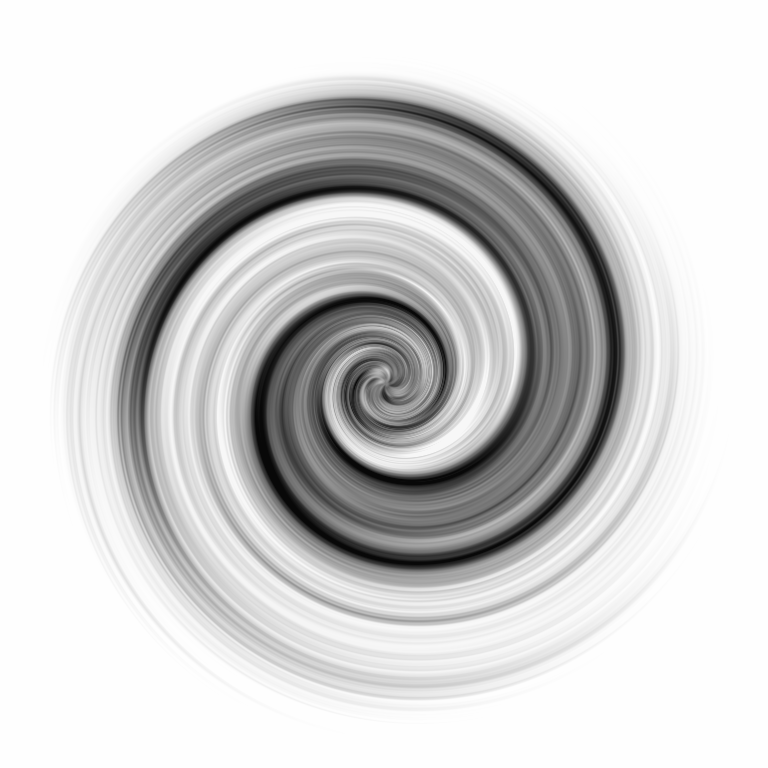
A WebGL 2 fragment shader for this background:

```glsl
#version 300 es
precision highp float;
// A monochrome whirl of brushed streaks on white. Polar coordinates are
// unwound by a spiral twist, so broad tone bands and stretched noise,
// both laid out along the unwound angle, curl into arms around the centre.

uniform vec2 u_resolution;
out vec4 fragColor;

const float TAU = 6.2831853;
const vec2 CENTER = vec2(0.503, 0.5);
const float TWIST = 1344.0;          // degrees of turn per canvas unit
const float CORE_TWIST = 180.0;      // extra turn near the centre, degrees
const float CORE_RADIUS = 0.07;
const vec2 RIM = vec2(0.285, 0.435); // radii where the fade to white runs
const float RIM_TILT = 0.032;        // keeps the upper right arm dark longer
const float LIGHT_TONE = 0.90;
const float DARK_TONE = 0.42;
const float CORE_TONE = 0.50;
const float STREAK_CONTRAST = 0.62;
const int OCTAVES = 5;

float hash(vec2 p) {
    vec3 q = fract(vec3(p.xyx) * 0.1031);
    q += dot(q, q.yzx + 33.33);
    return fract((q.x + q.y) * q.z);
}

// Value noise that repeats along x after the given number of cells.
float ringNoise(vec2 p, float cells) {
    vec2 i = floor(p);
    vec2 f = p - i;
    f = f * f * (3.0 - 2.0 * f);
    float x0 = mod(i.x, cells);
    float x1 = mod(i.x + 1.0, cells);
    float low = mix(hash(vec2(x0, i.y)), hash(vec2(x1, i.y)), f.x);
    float high = mix(hash(vec2(x0, i.y + 1.0)), hash(vec2(x1, i.y + 1.0)), f.x);
    return mix(low, high, f.y);
}

// Shortest distance between two angles in degrees.
float angleGap(float a, float b) {
    return abs(mod(a - b + 180.0, 360.0) - 180.0);
}

float band(float angle, float middle, float width) {
    float d = angleGap(angle, middle) / width;
    return exp(-d * d);
}

// Layered streaks, centred on zero: fine across the arms, long along them.
float streaks(float angle, float radius) {
    float along = 2.75 * log(radius + 0.02) + 40.0;
    float cells = 7.0;
    float weight = 0.34;
    float sum = 0.0;
    for (int i = 0; i < OCTAVES; i++) {
        float visible = smoothstep(0.0, 0.0007 * cells, radius);
        vec2 p = vec2(angle / 360.0 * cells, along + float(i) * 17.3);
        sum += visible * weight * (ringNoise(p, cells) - 0.5);
        cells *= 2.0;
        weight *= 0.88;
        along *= 1.12;
    }
    return sum;
}

// Broad light and dark arms over one turn.
float armTone(float angle) {
    float shade = 1.0 - smoothstep(78.0, 104.0, angleGap(angle, 35.0));
    float tone = mix(LIGHT_TONE, DARK_TONE, shade);
    tone -= 0.36 * band(angle, -37.0, 14.0);
    tone -= 0.30 * band(angle, 113.0, 15.0);
    tone -= 0.22 * band(angle, -76.0, 18.0);
    tone -= 0.24 * band(angle, -137.0, 17.0);
    return tone + 0.07 * band(angle, 45.0, 22.0);
}

void main() {
    vec2 uv = (gl_FragCoord.xy - 0.5 * u_resolution) / min(u_resolution.x, u_resolution.y);
    vec2 p = uv + 0.5 - CENTER;
    float radius = length(p);
    float theta = atan(p.y, p.x + 1e-6);

    // Unwind the spiral.
    float core = radius / CORE_RADIUS;
    float angle = theta * 360.0 / TAU - TWIST * radius + CORE_TWIST * exp(-core * core);

    // Arms dissolve into cloudy streaks at the centre.
    float streak = streaks(angle, radius);
    float armMix = smoothstep(0.045, 0.11, radius);
    float tone = mix(CORE_TONE, armTone(angle), armMix);
    float contrast = STREAK_CONTRAST * mix(1.7, 1.0, armMix);
    tone = clamp(tone + contrast * streak, 0.03, 0.97);

    // Ragged fade into the white ground.
    float tilt = RIM_TILT * cos(theta - radians(60.0)) * (1.0 - smoothstep(0.34, 0.43, radius));
    float fade = smoothstep(RIM.x, RIM.y, radius - tilt + 0.10 * streak);
    fragColor = vec4(vec3(mix(tone, 0.995, fade)), 1.0);
}
```
